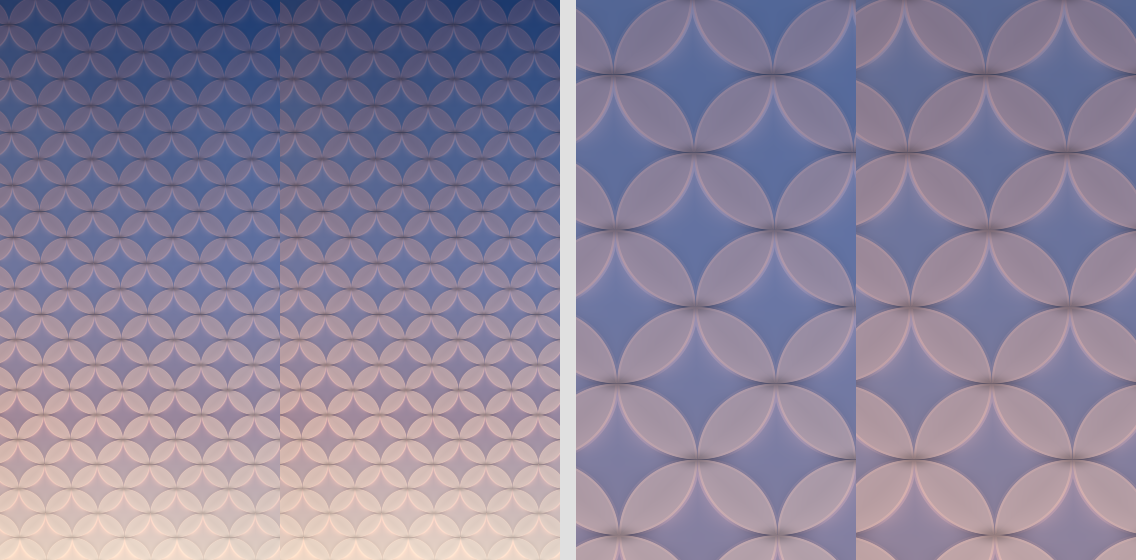
Left, the full canvas; right, a detail of the centre.
Reproduce this pattern procedurally as a Shadertoy shader.

```glsl
// Two panels of overlapping translucent circles forming raised petals over a dusk gradient.

const float PANELS = 2.0;          // panels across the canvas
const float PANEL_SHIFT = 0.0065;  // sideways offset of the second panel
const float TOP_ROW = 0.0443;      // first row of petal tips, from the top
const float ROWS = 20.507;         // rows per canvas height
const float ROW_SQUEEZE = 0.0715;  // rows tighten toward the bottom
const float COLUMN_START = 0.112;
const float COLUMN_WIDTH = 0.0958;
const float COLUMN_DRIFT = 0.0185;
const float COLUMN_SQUEEZE = 0.0025;
const float RIM_WIDTH = 0.028;     // in circle radii
const float RIM_STRENGTH = 0.6;
const float GLOW_STRENGTH = 0.62;
const float SHADOW_STRENGTH = 0.38;
const vec3 PEACH = vec3(0.18, 0.10, 0.055);
const vec3 SHADOW_TINT = vec3(0.85, 0.95, 0.90);

// Colour stops from top to bottom
const int LAST_STOP = 4;
const vec3 GROUND[5] = vec3[5](
    vec3(0.13, 0.23, 0.42), vec3(0.29, 0.37, 0.55), vec3(0.42, 0.46, 0.63),
    vec3(0.61, 0.53, 0.61), vec3(0.92, 0.84, 0.78));
const vec3 PETAL[5] = vec3[5](
    vec3(0.27, 0.28, 0.43), vec3(0.43, 0.41, 0.53), vec3(0.60, 0.54, 0.62),
    vec3(0.80, 0.69, 0.68), vec3(0.93, 0.86, 0.80));

vec3 ramp(vec3 stops[5], float t) {
    float s = clamp(t, 0.0, 1.0) * float(LAST_STOP);
    int i = min(int(s), LAST_STOP - 1);
    return mix(stops[i], stops[i + 1], s - float(i));
}

// Lattice with petal tips on even points and circle centres on odd points
vec2 latticePoint(float x, float depth, float panel) {
    float d = depth - TOP_ROW;
    float start = COLUMN_START + COLUMN_DRIFT * d + PANEL_SHIFT * panel;
    float width = COLUMN_WIDTH - COLUMN_SQUEEZE * d;
    return vec2(2.0 * (x - start) / width, ROWS * d * (1.0 + ROW_SQUEEZE * d));
}

// Offsets from the nearest and second nearest circle centres
void nearestCircles(vec2 p, out vec2 first, out vec2 second) {
    vec2 base = floor(p);
    first = second = vec2(9.0);
    for (int j = -1; j <= 2; j++) {
        for (int i = -1; i <= 2; i++) {
            vec2 centre = base + vec2(i, j);
            if (mod(centre.x + centre.y, 2.0) < 0.5) continue;
            vec2 offset = p - centre;
            if (dot(offset, offset) < dot(first, first)) {
                second = first;
                first = offset;
            } else if (dot(offset, offset) < dot(second, second)) {
                second = offset;
            }
        }
    }
}

// Slow mottling from layered sines
float haze(vec2 p) {
    return sin(p.x * 7.0 + 2.0 * sin(p.y * 5.0)) * 0.6
         + sin(p.y * 13.0 - p.x * 9.0) * 0.4;
}

void mainImage(out vec4 fragColor, in vec2 fragCoord) {
    vec2 uv = fragCoord / iResolution.xy;
    float depth = 1.0 - uv.y;
    float panel = floor(uv.x * PANELS);
    float across = fract(uv.x * PANELS);
    vec2 p = latticePoint(across / PANELS, depth, panel);

    vec2 star, other;
    nearestCircles(p, star, other);
    float edge = length(other) - 1.0;      // negative inside a petal
    vec2 facing = other / length(other);   // y points down
    float aa = 0.6 * ROWS / iResolution.y;

    // Recessed stars: warm light at the upper tip, shade at the side tips
    float outside = max(edge, 0.0);
    float under = smoothstep(0.25, -0.25, star.y);
    float sideTip = smoothstep(0.35, 1.0, abs(star.x));
    float glow = under * (1.0 - sideTip) * exp(-outside * 7.0);
    float shade = mix(0.35, 1.0, under) * sideTip * exp(-outside * 6.0);
    float fade = 1.0 - 0.45 * smoothstep(0.7, 1.0, depth);
    vec3 ground = ramp(GROUND, depth);
    ground += PEACH * glow * GLOW_STRENGTH;
    ground *= 1.0 - SHADOW_TINT * shade * SHADOW_STRENGTH * fade;
    ground *= 1.0 - 0.06 * exp(-outside * 12.0) * (1.0 - under);

    // Raised petals: faint slope and light near the lower edge
    float lower = smoothstep(-0.1, 0.5, facing.y);
    vec3 petal = ramp(PETAL, depth);
    petal += PEACH * 0.12 * lower * exp(min(edge, 0.0) * 9.0);
    petal *= 1.0 - 0.025 * smoothstep(0.0, -0.35, edge);

    vec3 color = mix(petal, ground, smoothstep(-aa, aa, edge));

    // Fine rim, warmest along the sides of the lower edge
    float rim = 1.0 - smoothstep(RIM_WIDTH - aa, RIM_WIDTH + aa, abs(edge));
    float rimLight = mix(0.45, abs(facing.x), lower);
    color += PEACH * rim * rimLight * RIM_STRENGTH * fade;

    // Small dark joints where four petal tips meet
    vec2 cell = floor(p + 0.5);
    float even = 1.0 - mod(cell.x + cell.y, 2.0);
    vec2 joint = (p - cell) * vec2(0.65, 1.5);
    color *= 1.0 - 0.25 * even * fade * exp(-dot(joint, joint) * 55.0);

    // Warm left side and cool right side in each panel
    color += vec3(0.05, 0.012, -0.025) * (0.45 - across) * fade;
    color += 0.008 * haze(vec2(across, depth));
    fragColor = vec4(clamp(color, 0.0, 1.0), 1.0);
}
```
